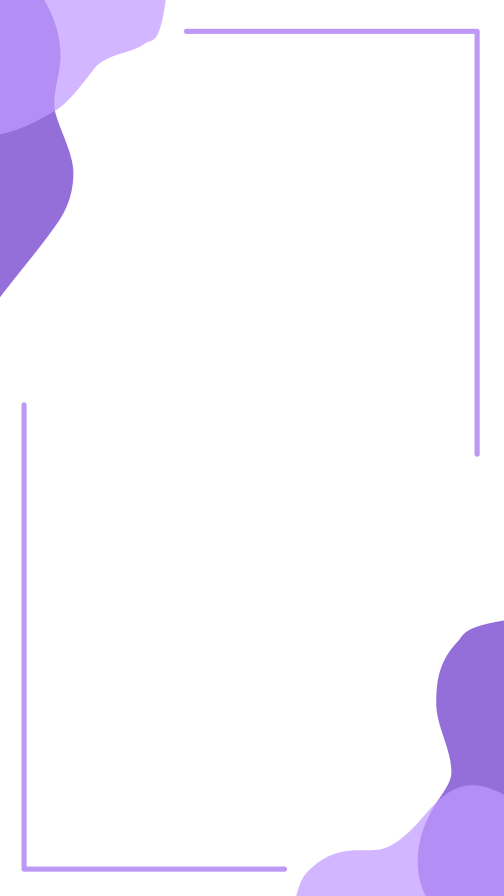
Write a WebGL 1 fragment shader that draws this background.

```glsl
precision highp float;
// White page with a broken violet frame and wavy, overlapping violet blobs in two corners.
uniform vec2 u_resolution;

// Cubic curve between knots (position, value, slope).
// Returns (value, slope) inside the span and keeps the earlier curve elsewhere.
vec2 span(vec2 earlier, float x, vec3 a, vec3 b) {
  if (x < a.x || x > b.x) return earlier;
  float w = b.x - a.x;
  float t = (x - a.x) / w;
  float rise = b.y - a.y;
  float c2 = 3.0 * rise - w * (2.0 * a.z + b.z);
  float c3 = w * (a.z + b.z) - 2.0 * rise;
  return vec2(a.y + t * (w * a.z + t * (c2 + t * c3)),
              a.z + t * (2.0 * c2 + 3.0 * t * c3) / w);
}

// Smooth coverage of the area below a curve, corrected for its slope.
float below(vec2 curve, float y, float pixel) {
  return clamp(0.5 + (curve.x - y) / (pixel * length(vec2(1.0, curve.y))), 0.0, 1.0);
}

float segmentDistance(vec2 p, vec2 a, vec2 b) {
  vec2 d = b - a;
  return length(p - a - d * clamp(dot(p - a, d) / dot(d, d), 0.0, 1.0));
}

// Deep blob, with the pale blob as a veil over it.
vec3 paintBlobs(vec3 color, float deep, float pale) {
  color = mix(color, vec3(0.58, 0.43, 0.85), deep);
  vec3 veil = mix(vec3(0.825, 0.715, 1.0), vec3(0.70, 0.555, 0.96), deep);
  return mix(color, veil, pale);
}

void main() {
  // The canvas spans 9 by 16 units.
  vec2 p = gl_FragCoord.xy / u_resolution * vec2(9.0, 16.0);
  float pixel = 9.0 / u_resolution.x;
  vec2 outside = vec2(-1.0, 0.0);
  vec3 color = vec3(1.0);

  // Frame: two open corners
  float frame = min(
    min(segmentDistance(p, vec2(3.33, 15.44), vec2(8.52, 15.44)),
        segmentDistance(p, vec2(8.52, 15.44), vec2(8.52, 7.89))),
    min(segmentDistance(p, vec2(0.43, 8.77), vec2(0.43, 0.48)),
        segmentDistance(p, vec2(0.43, 0.48), vec2(5.08, 0.48))));
  color = mix(color, vec3(0.74, 0.60, 0.96), clamp(0.5 + (0.046 - frame) / pixel, 0.0, 1.0));

  // Upper left blobs, measured from their corner
  vec2 c = vec2(p.x, 16.0 - p.y);
  vec2 deep = span(outside, c.y, vec3(0.0, 0.79, 0.6), vec3(0.94, 1.08, 0.05));
  deep = span(deep, c.y, vec3(0.94, 1.08, 0.05), vec3(1.98, 0.98, 0.15));
  deep = span(deep, c.y, vec3(1.98, 0.98, 0.25), vec3(3.13, 1.31, -0.03));
  deep = span(deep, c.y, vec3(3.13, 1.31, -0.03), vec3(3.96, 1.04, -0.68));
  deep = span(deep, c.y, vec3(3.96, 1.04, -0.68), vec3(5.31, 0.0, -0.75));
  vec2 pale = span(outside, c.x, vec3(0.0, 2.4, -0.2), vec3(0.98, 1.98, -0.6));
  pale = span(pale, c.x, vec3(0.98, 1.98, -0.6), vec3(1.71, 1.19, -1.3));
  pale = span(pale, c.x, vec3(1.71, 1.19, -0.9), vec3(2.6, 0.77, -0.7));
  pale = span(pale, c.x, vec3(2.6, 0.77, -0.7), vec3(2.96, 0.0, -7.0));
  color = paintBlobs(color, below(deep, c.x, pixel), below(pale, c.y, pixel));

  // Lower right blobs, measured from their corner
  c = vec2(9.0 - p.x, p.y);
  deep = span(outside, c.y, vec3(0.0, 1.4, 0.5), vec3(0.63, 1.54, 0.0));
  deep = span(deep, c.y, vec3(0.63, 1.54, 0.0), vec3(1.69, 1.19, -0.65));
  deep = span(deep, c.y, vec3(1.69, 1.19, -0.65), vec3(2.21, 0.94, 0.0));
  deep = span(deep, c.y, vec3(2.21, 0.94, 0.0), vec3(3.44, 1.21, 0.0));
  deep = span(deep, c.y, vec3(3.44, 1.21, 0.0), vec3(4.54, 0.83, -0.95));
  deep = span(deep, c.y, vec3(4.54, 0.83, -0.95), vec3(4.92, 0.0, -6.0));
  pale = span(outside, c.x, vec3(0.0, 1.81, 0.5), vec3(0.56, 1.98, 0.0));
  pale = span(pale, c.x, vec3(0.56, 1.98, 0.0), vec3(1.19, 1.69, -0.95));
  pale = span(pale, c.x, vec3(1.19, 1.69, -0.95), vec3(1.67, 1.17, -0.95));
  pale = span(pale, c.x, vec3(1.67, 1.17, -0.95), vec3(2.23, 0.83, -0.15));
  pale = span(pale, c.x, vec3(2.23, 0.83, -0.15), vec3(2.75, 0.81, -0.1));
  pale = span(pale, c.x, vec3(2.75, 0.81, -0.1), vec3(3.48, 0.46, -1.0));
  pale = span(pale, c.x, vec3(3.48, 0.46, -1.0), vec3(3.71, 0.0, -4.0));
  color = paintBlobs(color, below(deep, c.x, pixel), below(pale, c.y, pixel));

  gl_FragColor = vec4(color, 1.0);
}
```
